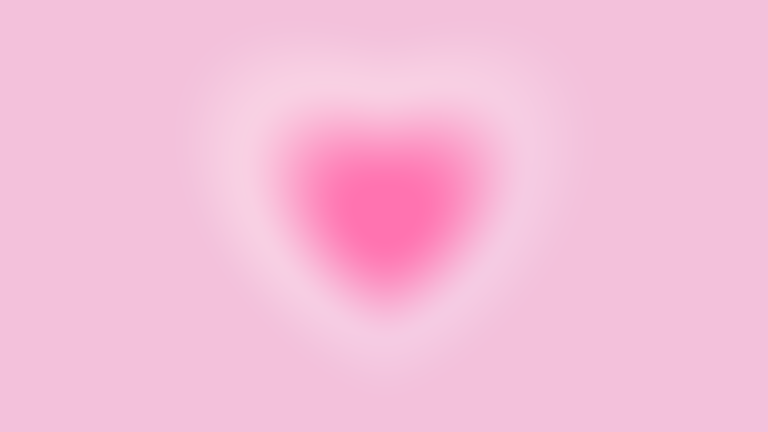
Give the GLSL for this background, as a WebGL 2 fragment shader.

```glsl
#version 300 es
precision highp float;

uniform vec2 u_resolution;
out vec4 fragColor;

#define BACKDROP vec3(0.951, 0.757, 0.860)
#define HALO_WARM vec3(0.975, 0.822, 0.894)
#define HALO_COOL vec3(0.962, 0.798, 0.892)
#define CORE vec3(1.000, 0.450, 0.690)
#define CENTER vec2(0.004, 0.004)
#define LOBE_LIFT 0.42
#define NOTCH_SOFTNESS 0.06
#define WIDTH_SCALE 0.87
#define CORE_RANGE vec2(0.055, 0.300)
#define HALO_RANGE vec2(0.270, 0.440)

// Radius in a plane bent upward at the sides, so circles become soft hearts.
float heartRadius(vec2 p) {
    float bend = sqrt(p.x * p.x + NOTCH_SOFTNESS * NOTCH_SOFTNESS) - NOTCH_SOFTNESS;
    return length(vec2(p.x * WIDTH_SCALE, p.y - LOBE_LIFT * bend));
}

// One inside the range, fading to zero at its outer end.
float softFill(float radius, vec2 range) {
    return 1.0 - smoothstep(range.x, range.y, radius);
}

void main() {
    // Centered coordinates in units of canvas height.
    vec2 p = (gl_FragCoord.xy - 0.5 * u_resolution) / u_resolution.y - CENTER;
    float radius = heartRadius(p);

    // Pale halo, warmer toward the upper left.
    float warmth = smoothstep(-0.4, 0.4, p.y - p.x);
    vec3 halo = mix(HALO_COOL, HALO_WARM, warmth);
    vec3 color = mix(BACKDROP, halo, softFill(radius, HALO_RANGE));

    // Saturated glowing core.
    color = mix(color, CORE, softFill(radius, CORE_RANGE));

    fragColor = vec4(color, 1.0);
}
```
